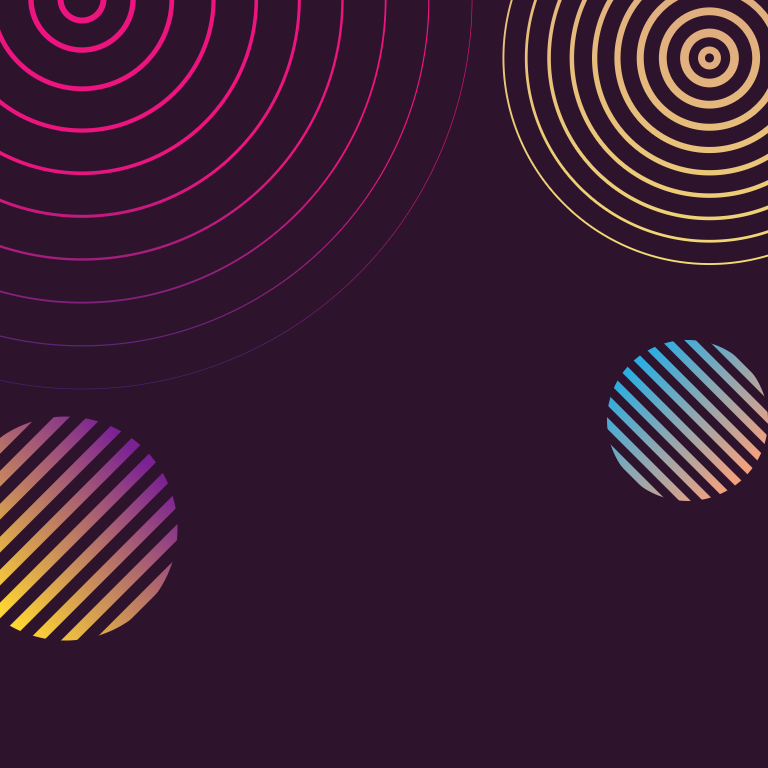
A WebGL 1 fragment shader for this background:

```glsl
precision highp float;
// Draws concentric pink and gold rings and two diagonally striped discs on dark plum.

uniform vec2 u_resolution;

const vec3 PLUM = vec3(0.176, 0.075, 0.173);
const vec3 PINK = vec3(0.93, 0.08, 0.50);
const vec3 INDIGO = vec3(0.28, 0.16, 0.48);
const vec3 PEACH = vec3(0.88, 0.68, 0.50);
const vec3 LEMON = vec3(0.95, 0.86, 0.45);
const vec3 YELLOW = vec3(1.0, 0.84, 0.20);
const vec3 PURPLE = vec3(0.48, 0.13, 0.58);
const vec3 SKY = vec3(0.18, 0.68, 0.88);
const vec3 SALMON = vec3(0.95, 0.63, 0.50);

const float RING_COUNT = 10.0;
const float STRIPE_PERIOD = 0.208; // in disc radii
const float STRIPE_DUTY = 0.48;

// Soft coverage of a signed distance, one pixel wide
float fill(float dist, float pixel) {
  return clamp(0.5 - dist / pixel, 0.0, 1.0);
}

// Coverage of a line; lines thinner than a pixel fade instead of vanishing
float stroke(float dist, float width, float pixel) {
  float coverage = (0.5 * width - abs(dist)) / pixel + 0.5;
  return clamp(coverage, 0.0, min(1.0, width / pixel));
}

// Evenly spaced rings: "push" widens the innermost ones, "decay" fades that out.
// Stroke width shrinks linearly from the centre outwards.
float rings(float r, float spacing, float base, float push, float decay,
            float width, float taper, float pixel) {
  float coverage = 0.0;
  for (float k = 0.0; k < RING_COUNT; k += 1.0) {
    float radius = base + spacing * k + push * exp(-decay * k);
    float lineWidth = min(width - taper * k, 0.87 * radius);
    coverage = max(coverage, stroke(r - radius, lineWidth, pixel));
  }
  return coverage;
}

// Disc cut into stripes along "dir", with a gradient running the same way
vec3 stripedDisc(vec3 base, vec2 q, float radius, vec2 dir,
                 vec3 startColor, vec3 endColor, float pixel) {
  float along = dot(q, dir) / radius;
  float across = dot(q, vec2(-dir.y, dir.x)) / radius;
  float offset = (fract(across / STRIPE_PERIOD) - 0.5) * STRIPE_PERIOD;
  float stripe = stroke(offset * radius, STRIPE_DUTY * STRIPE_PERIOD * radius, pixel);
  float disc = fill(length(q) - radius, pixel);
  vec3 tint = mix(startColor, endColor, clamp(0.5 + 0.54 * along, 0.0, 1.0));
  return mix(base, tint, stripe * disc);
}

void main() {
  float size = min(u_resolution.x, u_resolution.y);
  vec2 p = gl_FragCoord.xy / size;
  float pixel = 1.0 / size;
  vec3 color = PLUM;

  // Large pink rings, turning indigo lower down
  vec2 pinkPos = p - vec2(0.1068, 1.0013);
  float pinkRings = rings(length(pinkPos), 0.05625, 0.0016, 0.0264, 1.12,
                          0.0078, 0.00078, pixel);
  vec3 pinkTint = mix(INDIGO, PINK, clamp((p.y - 0.51) / 0.28, 0.0, 1.0));
  color = mix(color, pinkTint, pinkRings);

  // Gold rings, peach in the middle and lemon towards the lower rim
  vec2 goldPos = p - vec2(0.9238, 0.9245);
  float goldRadius = length(goldPos);
  float goldRings = rings(goldRadius, 0.0297, 0.001, 0.0094, 1.6,
                          0.0124, 0.0011, pixel);
  float lemonAmount = clamp((goldRadius - goldPos.y) / 0.536, 0.0, 1.0);
  color = mix(color, mix(PEACH, LEMON, lemonAmount), goldRings);

  // Striped discs
  vec2 rising = vec2(0.70711, 0.70711);
  vec2 falling = vec2(0.70711, -0.70711);
  color = stripedDisc(color, p - vec2(0.0853, 0.3118), 0.1458, rising,
                      YELLOW, PURPLE, pixel);
  color = stripedDisc(color, p - vec2(0.8952, 0.4525), 0.1048, falling,
                      SKY, SALMON, pixel);

  gl_FragColor = vec4(color, 1.0);
}
```
